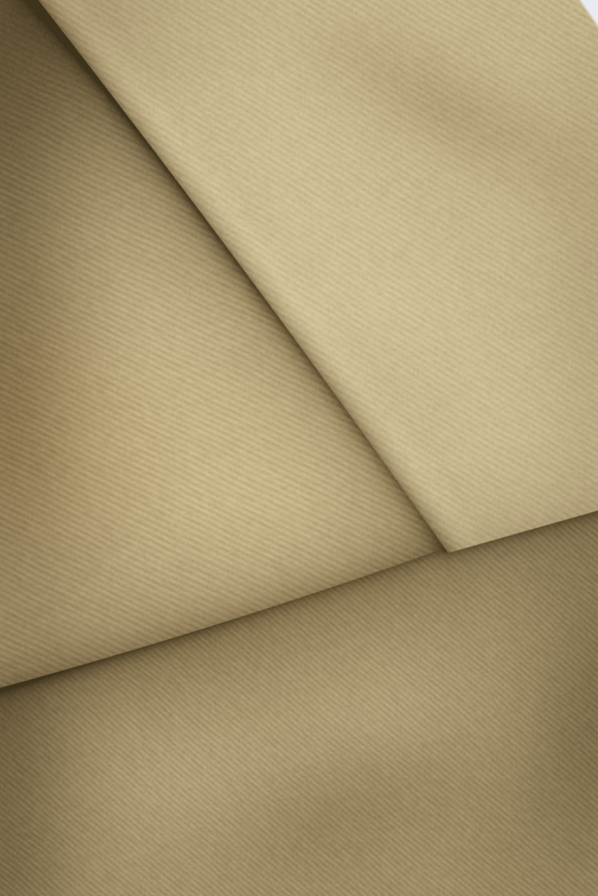
Write a Shadertoy shader that draws this texture.

```glsl
#define SHADE vec3(0.24, 0.20, 0.115)
#define LIGHT vec3(0.785, 0.725, 0.565)
#define BACKDROP vec3(0.91, 0.92, 0.94)
#define RIB_PITCH 0.0065
#define RIB_PITCH_LOWER 0.0054
#define RIB_DEPTH 0.045
#define GRAIN 0.06
#define EDGE_SOFTNESS 0.0012

float hash(vec2 p) {
    vec3 q = fract(p.xyx * 0.1031);
    q += dot(q, q.yzx + 33.33);
    return fract((q.x + q.y) * q.z);
}

float noise(vec2 p) {
    vec2 i = floor(p), f = fract(p);
    f = f * f * (3.0 - 2.0 * f);
    return mix(mix(hash(i), hash(i + vec2(1, 0)), f.x),
               mix(hash(i + vec2(0, 1)), hash(i + vec2(1, 1)), f.x), f.y);
}

float fbm(vec2 p) {
    float sum = 0.0, amp = 0.5;
    for (int i = 0; i < 4; i++) {
        sum += amp * noise(p);
        p = p * 2.03 + 17.0;
        amp *= 0.5;
    }
    return sum;
}

// Soft elliptical patch, tilted by an angle
float patchAt(vec2 p, vec2 center, vec2 radius, float angle) {
    float c = cos(angle), s = sin(angle);
    vec2 q = mat2(c, -s, s, c) * (p - center) / radius;
    return exp(-dot(q, q));
}

// Signed distance to the diagonal fold, positive on the flap
float foldDistance(vec2 p) {
    float t = (1.0 - p.y) / 0.616;
    return (p.x - 0.042 - 0.457 * t - 0.025 * t * (1.0 - t)) * 0.803;
}

// Signed distance to the hem, positive above it
float hemDistance(vec2 p) {
    float left = 0.232 + 0.3135 * p.x - 0.08 * p.x * (0.488 - p.x);
    float right = 0.383 + 0.283 * (p.x - 0.501);
    return (p.y - mix(left, right, smoothstep(0.485, 0.502, p.x))) * 0.955;
}

// Diagonal twill ribs with uneven yarns, fading when too fine to resolve
float twill(vec2 p, float angle, float pitch, float pixel) {
    vec2 across = vec2(sin(angle), cos(angle));
    vec2 along = vec2(across.y, -across.x);
    float phase = dot(p, across) / pitch + 0.45 * noise(p * 22.0);
    float rib = cos(6.28318 * phase);
    float yarn = noise(vec2(dot(p, along) / pitch * 0.7, phase * 2.0)) - 0.5;
    return (rib + yarn) * smoothstep(1.5, 2.6, pitch / pixel);
}

float flapTone(vec2 p, float fold, float hem) {
    float tone = 0.97;
    tone += 0.06 * patchAt(p, vec2(0.40, 0.70), vec2(0.09, 0.30), 0.64);
    tone -= 0.13 * patchAt(p, vec2(0.50, 0.88), vec2(0.16, 0.05), -0.5);
    tone -= 0.20 * patchAt(p, vec2(0.06, 1.0), vec2(0.15, 0.13), 0.0);
    tone -= 0.10 * patchAt(p, vec2(0.67, 0.74), vec2(0.06, 0.24), 0.0);
    tone -= 0.17 * exp(-hem / 0.045);
    tone -= 0.42 * exp(-max(fold, 0.0) / 0.008);
    return tone + 0.05 * exp(-pow((fold - 0.026) / 0.014, 2.0));
}

float leftTone(vec2 p, float fold, float hem) {
    float gap = max(-fold, 0.0);
    float tone = 0.76;
    tone += 0.20 * patchAt(p, vec2(0.27, 0.47), vec2(0.20, 0.20), -0.6);
    tone += 0.10 * patchAt(p, vec2(0.15, 0.68), vec2(0.09, 0.17), 0.5);
    tone -= 0.42 * patchAt(p, vec2(0.0, 1.0), vec2(0.14, 0.23), 0.0);
    tone -= 0.26 * patchAt(p, vec2(0.0, 0.58), vec2(0.085, 0.32), 0.0);
    tone -= 0.30 * exp(-max(hem, 0.0) / 0.028);
    float depth = mix(0.65, 1.0, smoothstep(0.40, 0.72, p.y));
    tone -= depth * (0.62 * exp(-gap / 0.009) + 0.20 * exp(-gap / 0.035));
    return tone;
}

float lowerTone(vec2 p, float hem) {
    float gap = max(-hem, 0.0);
    float tone = 0.69;
    tone += 0.12 * patchAt(p, vec2(0.40, 0.20), vec2(0.20, 0.10), 0.3);
    tone += 0.09 * patchAt(p, vec2(0.17, 0.13), vec2(0.14, 0.10), 0.0);
    tone -= 0.11 * patchAt(p, vec2(0.38, 0.10), vec2(0.13, 0.06), 0.3);
    tone -= 0.24 * patchAt(p, vec2(0.68, 0.20), vec2(0.09, 0.20), -0.2);
    tone -= 0.28 * patchAt(p, vec2(0.0, 0.10), vec2(0.08, 0.20), 0.0);
    float depth = mix(1.25, 0.85, smoothstep(0.0, 0.4, p.x));
    tone -= depth * (0.36 * exp(-gap / 0.008) + 0.22 * exp(-gap / 0.06));
    return tone;
}

void mainImage(out vec4 fragColor, in vec2 fragCoord) {
    vec2 p = fragCoord / iResolution.y;
    float pixel = 1.0 / iResolution.y;
    float soft = max(EDGE_SOFTNESS, 0.7 * pixel);
    float fold = foldDistance(p), hem = hemDistance(p);
    float onFlap = smoothstep(-soft, soft, fold);
    float aboveHem = smoothstep(-soft, soft, hem);

    // Layered panels: left and flap over the lower cloth
    float upper = mix(leftTone(p, fold, hem), flapTone(p, fold, max(hem, 0.0)), onFlap);
    float tone = mix(lowerTone(p, hem), upper, aboveHem);

    // Weave and mottling
    float upperRibs = twill(p, mix(0.46, 0.54, onFlap), RIB_PITCH, pixel);
    float lowerRibs = twill(p, 0.70, RIB_PITCH_LOWER, pixel);
    float ribs = mix(lowerRibs, upperRibs * mix(1.0, 0.75, onFlap), aboveHem);
    tone += RIB_DEPTH * ribs * smoothstep(0.0, 0.5, tone);
    tone += GRAIN * (noise(p * 420.0) - 0.5) + 0.06 * (fbm(p * 9.0) - 0.47);
    tone = clamp(tone, 0.0, 1.1);

    // Tan ramp with warmer midtones
    vec3 color = mix(SHADE, LIGHT, tone);
    color -= vec3(0.0, 0.07, 0.12) * tone * max(1.0 - tone, 0.0);
    float warmth = patchAt(p, vec2(0.05, 0.52), vec2(0.12, 0.14), 0.0)
                 + 0.6 * patchAt(p, vec2(0.50, 0.88), vec2(0.16, 0.05), -0.5)
                 + 0.8 * patchAt(p, vec2(0.27, 0.47), vec2(0.20, 0.20), -0.6) * (1.0 - onFlap);
    color += vec3(0.012, -0.003, -0.014) * warmth;

    // Bright backdrop beyond the upper right corner
    float corner = dot(p - vec2(0.647, 1.0), vec2(0.824, 0.568));
    color = mix(color, BACKDROP, smoothstep(-2.0 * soft, 2.0 * soft, corner));
    fragColor = vec4(color, 1.0);
}
```
